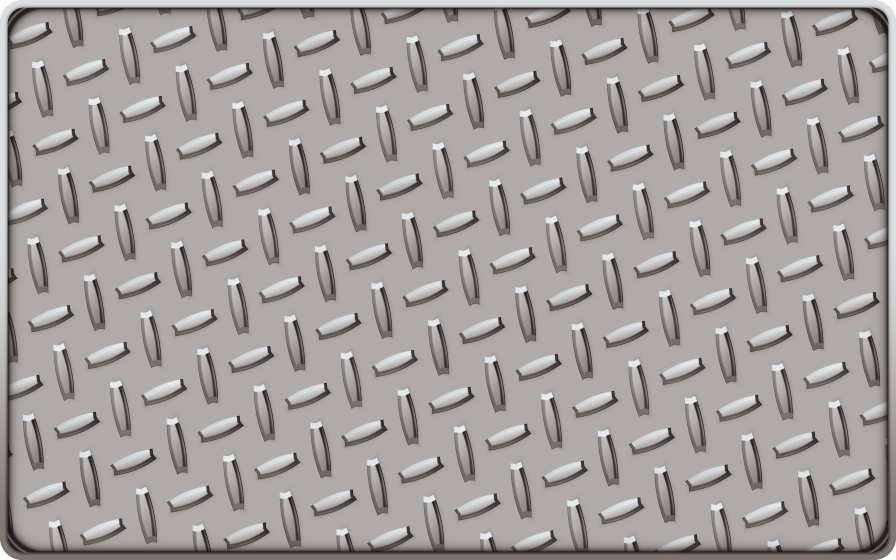
Write a Shadertoy shader that draws this texture.

```glsl
// Steel tread plate with crossed raised lugs inside a rounded bevelled frame.

const float UNITS = 480.0; // plate units per canvas height
const vec3 DARK = vec3(0.15, 0.11, 0.11);
const vec3 BROWN = vec3(0.42, 0.38, 0.36);
const vec3 STEEL = vec3(0.69, 0.67, 0.66);
const vec3 BRIGHT = vec3(0.89, 0.92, 0.93);

// Sine-free hash, 0 to 1
float hash(vec2 p) {
    vec3 q = fract(vec3(p.xyx) * 0.1031);
    q += dot(q, q.yzx + 33.33);
    return fract((q.x + q.y) * q.z);
}

// Tone 0 to 1 mapped to the reflections of the metal
vec3 metal(float tone) {
    float t = clamp(tone, 0.0, 1.0) * 3.0;
    vec3 c = mix(DARK, BROWN, min(t, 1.0));
    c = mix(c, STEEL, clamp(t - 1.0, 0.0, 1.0));
    return mix(c, BRIGHT, clamp(t - 2.0, 0.0, 1.0));
}

float roundBox(vec2 p, vec2 halfSize, float radius) {
    vec2 q = abs(p) - halfSize + radius;
    return length(max(q, 0.0)) + min(max(q.x, q.y), 0.0) - radius;
}

// Coverage of the area where d is negative
float fill(float d, float px) {
    return smoothstep(0.6 * px, -0.6 * px, d);
}

// Draws one barrel-shaped lug on every lattice point.
// size: half length, half width at middle, half width at ends, cap length
// sides: tones of lit side at tail and head, then dark side at tail and head
// top: tones of the flat top at tail and head, and its fall across
// caps: tones of tail and head, and glint on the dark side
vec3 addLugs(vec3 base, vec2 p, mat2 lattice, vec2 axis, vec4 size,
             vec4 sides, vec3 top, vec3 caps, float px) {
    vec2 id = round(inverse(lattice) * p);
    vec2 local = p - lattice * id;
    float wear = hash(id + 40.0) - 0.5;
    float along = dot(local, axis);
    float across = dot(local, vec2(axis.y, -axis.x));
    float t = along / size.x;
    float width = mix(size.y, size.z, min(t * t, 1.0));
    float notch = 1.3 * (1.0 - min(abs(across) / width, 1.0));
    float d = max(abs(across) - width, abs(along) - size.x + notch);

    // Facets: lens-shaped top between two sides, and two end caps
    float head = smoothstep(-1.0, 1.0, t);
    float s = across / width;
    float lens = 0.6 - 0.3 * t * t;
    float soft = 0.5 * px / width + 0.07;
    float lit = mix(sides.x, sides.y, head);
    float shade = mix(sides.z, sides.w, head);
    float flatTop = mix(top.x, top.y, head) - top.z * s;
    float tone = mix(lit, flatTop, smoothstep(-soft, soft, s + lens));
    tone = mix(tone, shade, smoothstep(-soft, soft, s - lens + 0.12));
    tone += caps.z * exp(-pow((s - 0.82) * 7.0, 2.0)) * (1.0 - t * t);
    float cap = smoothstep(-0.7, 0.7, abs(along) - size.x + size.w - 1.5 * abs(s));
    tone = mix(tone, along > 0.0 ? caps.y : caps.x, cap);
    tone -= 0.1 * smoothstep(-1.2, 0.0, d);
    tone += 0.06 * wear;

    // Contact shadow, then the lug itself
    float shadow = 0.15 * exp(-max(d, 0.0) / 1.2) * smoothstep(-1.0, 1.0, s);
    return mix(base * (1.0 - shadow), metal(tone), fill(d, px));
}

void mainImage(out vec4 fragColor, in vec2 fragCoord) {
    float px = UNITS / iResolution.y;
    vec2 p = fragCoord * px;
    vec2 halfCanvas = 0.5 * iResolution.xy * px;
    vec2 centred = p - halfCanvas;

    // Two interleaved lug lattices on bare steel
    mat2 lattice = mat2(48.5, -31.6, 26.2, 59.8);
    vec2 origin = vec2(111.0, 432.0);
    vec2 halfStep = 0.5 * (lattice[0] + lattice[1]);
    vec3 color = STEEL;
    color = addLugs(color, p - origin, lattice, normalize(vec2(-14.0, 73.0)),
                    vec4(24.5, 6.9, 4.4, 6.5), vec4(0.34, 0.5, 0.1, 0.02),
                    vec3(0.5, 0.78, 0.06), vec3(0.38, 1.0, 0.38), px);
    color = addLugs(color, p - origin - halfStep, lattice, normalize(vec2(52.0, 21.0)),
                    vec4(19.5, 7.1, 4.6, 4.0), vec4(0.86, 0.98, 0.3, 0.12),
                    vec3(0.72, 0.8, 0.32), vec3(0.3, 0.12, 0.16), px);

    // Recess shadow, deeper in the corners, with a thin glint
    float recess = roundBox(centred, halfCanvas - 7.0, 30.0);
    float dark = exp(min(recess, 0.0) / 2.8);
    color = mix(color, DARK * 0.6, 0.9 * dark);
    float glint = exp(-pow((recess - 4.0) / 0.9, 2.0));
    color = mix(color, STEEL, 0.55 * glint);

    // Bevelled frame, bright above and dull below
    float height = p.y / UNITS;
    float inner = roundBox(centred, halfCanvas - 6.5, 14.0);
    float outer = roundBox(centred, halfCanvas, 19.0);
    float frameTone = mix(0.42, 0.93, smoothstep(0.0, 0.6, height));
    frameTone -= 0.25 * smoothstep(3.0, 0.0, inner);
    color = mix(metal(frameTone), color, fill(inner, px));
    color = mix(vec3(1.0), color, fill(outer, px));
    fragColor = vec4(color, 1.0);
}
```
